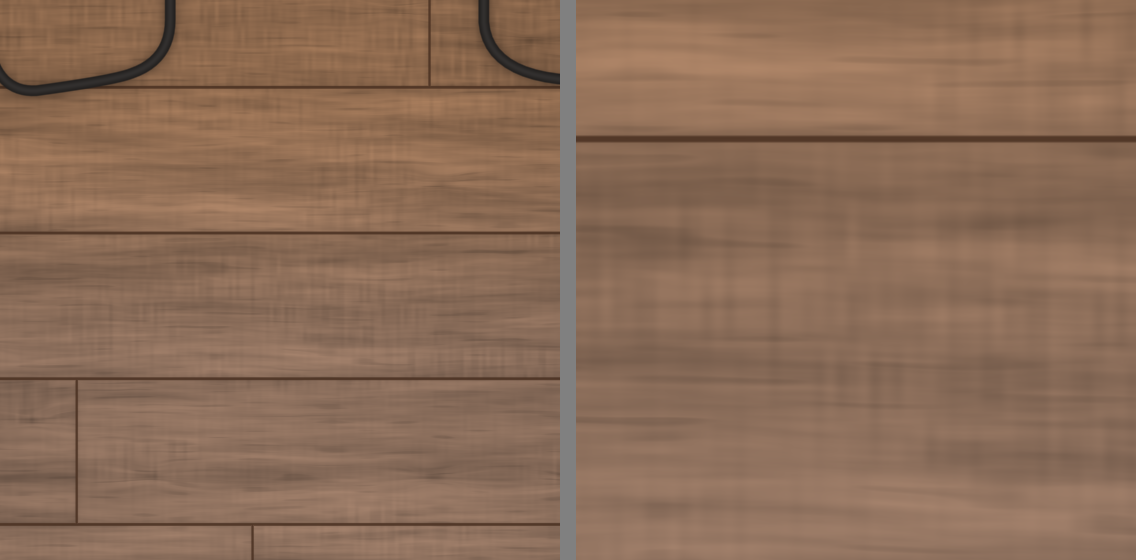
Left: the whole. Right: its middle third, enlarged.
Write a WebGL 1 fragment shader that draws this texture.

```glsl
precision highp float;
// Brown wooden floor planks in staggered rows, with two bent black tube legs at the top.
uniform vec2 u_resolution;

const float ROW_HEIGHT = 0.2602;
const float ROW_ORIGIN = 0.0635;
const float PLANK_LENGTH = 1.572;
const float ROW_STAGGER = -0.314;
const float TUBE_RADIUS = 0.0095;

const vec3 COOL_WOOD = vec3(0.555, 0.440, 0.367);
const vec3 WARM_WOOD = vec3(0.580, 0.430, 0.315);
const vec3 SEAM_BROWN = vec3(0.29, 0.19, 0.13);
const vec3 TUBE_BLACK = vec3(0.135, 0.125, 0.12);

float hash(vec2 p) {
  return fract(sin(dot(p, vec2(127.1, 311.7))) * 43758.5453);
}

float noise(vec2 p) {
  vec2 i = floor(p);
  vec2 f = fract(p);
  f = f * f * (3.0 - 2.0 * f);
  float low = mix(hash(i), hash(i + vec2(1.0, 0.0)), f.x);
  float high = mix(hash(i + vec2(0.0, 1.0)), hash(i + vec2(1.0, 1.0)), f.x);
  return mix(low, high, f.y);
}

float fbm(vec2 p) {
  float sum = 0.0;
  float weight = 0.5;
  for (int i = 0; i < 4; i++) {
    sum += weight * noise(p);
    p = p * 2.03 + 17.3;
    weight *= 0.5;
  }
  return sum / 0.9375;
}

// Scattered knots: x bends the grain, y darkens the core
vec2 knots(vec2 p, float seed) {
  vec2 result = vec2(0.0);
  float cell = floor(p.x / 0.4);
  for (int i = -1; i <= 1; i++) {
    float id = cell + float(i);
    vec2 center = vec2((id + 0.2 + 0.6 * hash(vec2(id, seed))) * 0.4,
                       ROW_HEIGHT * (0.2 + 0.65 * hash(vec2(seed, id + 5.0))));
    vec2 d = (p - center) / vec2(0.055, 0.02);
    float strength = step(0.35, hash(vec2(id + 9.0, seed)));
    result.x += strength * d.y * exp(-dot(d, d)) * 0.022;
    result.y += strength * exp(-dot(d, d) * 9.0);
  }
  return result;
}

// Brightness of the wood around 1, with p measured inside the plank
float woodTone(vec2 p, float seed, float sawn) {
  vec2 knot = knots(p, seed);
  vec2 q = p + vec2(seed * 3.7, seed * 1.9);
  q.y += knot.x + 0.022 * (fbm(vec2(q.x * 3.0, q.y * 9.0)) - 0.5);
  float bands = fbm(vec2(q.x * 1.6, q.y * 21.0)) - 0.5;
  float figure = fbm(vec2(q.x * 5.0, q.y * 75.0)) - 0.5;
  float fibres = noise(vec2(q.x * 22.0, q.y * 210.0)) - 0.5;
  float pores = smoothstep(0.68, 0.95, noise(vec2(q.x * 15.0, q.y * 150.0)));
  float sawMarks = noise(vec2(q.x * 150.0, q.y * 24.0)) - 0.5;
  float sawPatch = smoothstep(0.45, 0.75, noise(q * vec2(5.0, 11.0)));
  float tone = 1.0 + mix(0.44, 0.24, sawn) * bands + 0.22 * figure + 0.06 * fibres;
  tone += sawMarks * (0.025 + 0.06 * sawn + 0.06 * sawPatch);
  return tone - 0.08 * pores - 0.13 * knot.y;
}

float segmentDistance(vec2 p, vec2 a, vec2 b) {
  vec2 ab = b - a;
  return length(p - a - ab * clamp(dot(p - a, ab) / dot(ab, ab), 0.0, 1.0));
}

float curveDistance(vec2 p, vec2 a, vec2 b, vec2 c) {
  float nearest = 10.0;
  vec2 previous = a;
  for (int i = 1; i <= 12; i++) {
    float t = float(i) / 12.0;
    vec2 point = mix(mix(a, b, t), mix(b, c, t), t);
    nearest = min(nearest, segmentDistance(p, previous, point));
    previous = point;
  }
  return nearest;
}

float tubeDistance(vec2 p) {
  float left = segmentDistance(p, vec2(0.304, 1.05), vec2(0.304, 0.965));
  left = min(left, curveDistance(p, vec2(0.304, 0.965), vec2(0.304, 0.893), vec2(0.235, 0.869)));
  left = min(left, curveDistance(p, vec2(0.235, 0.869), vec2(0.205, 0.857), vec2(0.065, 0.838)));
  left = min(left, curveDistance(p, vec2(0.065, 0.838), vec2(0.012, 0.835), vec2(-0.01, 0.885)));
  float right = segmentDistance(p, vec2(0.864, 1.05), vec2(0.864, 0.96));
  right = min(right, curveDistance(p, vec2(0.864, 0.96), vec2(0.872, 0.866), vec2(1.02, 0.857)));
  return min(left, right);
}

void main() {
  vec2 uv = gl_FragCoord.xy / u_resolution;
  float pixel = 1.0 / min(u_resolution.x, u_resolution.y);

  // Plank layout
  float rowPosition = (uv.y - ROW_ORIGIN) / ROW_HEIGHT;
  float row = floor(rowPosition);
  float along = (uv.x - 0.137 - ROW_STAGGER * row) / PLANK_LENGTH;
  float seed = 1.0 + 20.0 * hash(vec2(floor(along), row + 3.0));
  vec2 local = vec2(fract(along) * PLANK_LENGTH, fract(rowPosition) * ROW_HEIGHT);

  // Wood colour, grain and uneven light
  float sawn = step(2.5, row);
  vec3 color = mix(COOL_WOOD, WARM_WOOD, smoothstep(0.3, 0.9, uv.y));
  color *= woodTone(local, seed, sawn) * (0.97 + 0.06 * hash(vec2(seed, 2.0)));
  color *= 1.03 - 0.16 * dot(uv - vec2(0.58, 0.5), uv - vec2(0.58, 0.5)) - 0.04 * sawn;

  // Seams with a soft shaded bevel
  vec2 edge = min(local, vec2(PLANK_LENGTH, ROW_HEIGHT) - local);
  float seamDistance = min(edge.x + 0.0004, edge.y);
  color *= 1.0 - 0.13 * exp(-seamDistance / 0.004);
  color = mix(color, SEAM_BROWN, 0.85 * (1.0 - smoothstep(0.001, 0.0022 + pixel, seamDistance)));

  // Tubes with contact shadow and a faint sheen
  float tube = tubeDistance(uv);
  color *= 1.0 - 0.22 * exp(-max(tube - TUBE_RADIUS, 0.0) / 0.009);
  vec3 tubeColor = TUBE_BLACK + 0.06 * (1.0 - smoothstep(0.0, TUBE_RADIUS, tube));
  color = mix(tubeColor, color, smoothstep(-pixel, pixel, tube - TUBE_RADIUS));

  gl_FragColor = vec4(color, 1.0);
}
```
